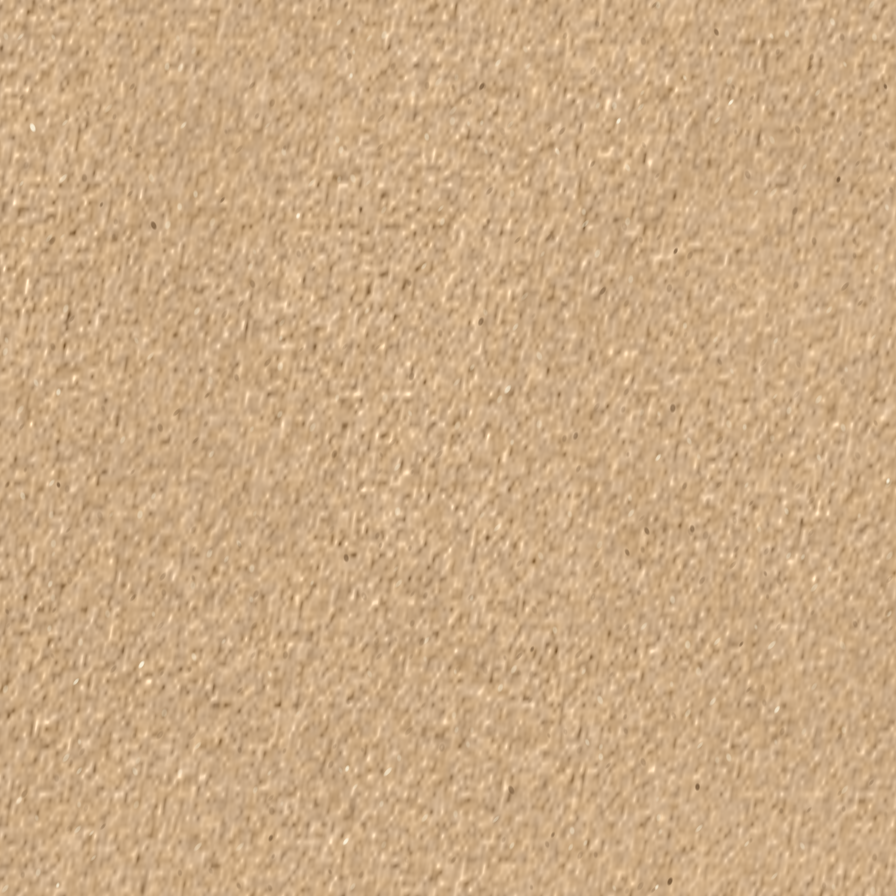
Give the GLSL for this texture, as a WebGL 1 fragment shader.

```glsl
precision highp float;
// Fine dry sand: small upright, slightly leaning grains with sparse pale and dark flecks.
uniform vec2 u_resolution;

const vec3 SAND = vec3(0.803, 0.673, 0.523);
const vec3 TONE_TINT = vec3(1.0, 1.0, 0.98);
const vec3 WARM_SHIFT = vec3(0.008, 0.0, -0.016);
const vec3 PALE_FLECK = vec3(1.0, 0.96, 0.86);
const vec3 DARK_FLECK = vec3(0.38, 0.27, 0.16);

const vec2 FINE_SCALE = vec2(250.0, 150.0);    // cells across the canvas
const vec2 GRAIN_SCALE = vec2(178.0, 112.0);
const vec2 CLUMP_SCALE = vec2(62.0, 50.0);
const float BROAD_SCALE = 4.5;
const float FINE_CONTRAST = 0.083;
const float RELIEF_CONTRAST = 0.054;
const float CLUMP_CONTRAST = 0.017;
const float BROAD_CONTRAST = 0.009;
const float TAIL_GAIN = 40.0;                  // pushes the extremes outward
const float CENTER_GAIN = 0.80;                // gathers the middle tones
const vec2 LIGHT_OFFSET = vec2(0.65, -0.55);   // in grain cells
const float LEAN = 0.15;
const vec2 FLECK_SIZE = vec2(0.0024, 0.0037);  // half width and half height

float hash(vec2 p) {
  vec3 q = fract(vec3(p.xyx) * vec3(0.1031, 0.1030, 0.0973));
  q += dot(q, q.yzx + 33.33);
  return fract((q.x + q.y) * q.z);
}

// Smooth value noise from -1 to 1.
float noise(vec2 p) {
  vec2 cell = floor(p);
  vec2 f = fract(p);
  f = f * f * (3.0 - 2.0 * f);
  float low = mix(hash(cell), hash(cell + vec2(1.0, 0.0)), f.x);
  float high = mix(hash(cell + vec2(0.0, 1.0)), hash(cell + vec2(1.0, 1.0)), f.x);
  return mix(low, high, f.y) * 2.0 - 1.0;
}

// Scattered leaning ellipses, one at most per grid cell, with varied strength.
float flecks(vec2 uv, float grid, float chance, float seed) {
  vec2 cell = floor(uv * grid);
  vec2 key = cell + seed;
  vec2 jitter = vec2(hash(key + 11.3), hash(key + 47.9));
  vec2 center = (cell + mix(vec2(0.3), vec2(0.7), jitter)) / grid;
  float size = mix(0.6, 1.2, hash(key + 83.1));
  vec2 d = uv - center;
  d.x -= d.y * (hash(key + 29.7) - 0.3);
  float edge = (length(d / FLECK_SIZE) - size) * FLECK_SIZE.x;
  float soft = max(0.0012, 0.75 / u_resolution.y);
  float mask = 1.0 - smoothstep(-soft, soft, edge);
  return mask * step(hash(key), chance) * mix(0.5, 1.0, hash(key + 61.7));
}

void main() {
  vec2 uv = gl_FragCoord.xy / u_resolution.y;
  vec2 leaning = vec2(uv.x - LEAN * uv.y, uv.y);

  // Grain tone: fine texture, side-lit relief, clumps and broad drift.
  float fine = noise(leaning * FINE_SCALE + 17.0);
  vec2 grain = leaning * GRAIN_SCALE + 53.0;
  float relief = noise(grain) - noise(grain + LIGHT_OFFSET);
  float clump = noise(leaning * CLUMP_SCALE + 91.0);
  float broad = noise(uv * BROAD_SCALE + 7.0);
  float patchiness = 1.0 + 0.18 * noise(uv * BROAD_SCALE + 31.0);
  float tone = (FINE_CONTRAST * fine + RELIEF_CONTRAST * relief) * patchiness;
  tone *= CENTER_GAIN + TAIL_GAIN * tone * tone;
  tone += CLUMP_CONTRAST * clump + BROAD_CONTRAST * broad;

  vec3 color = SAND + TONE_TINT * tone;
  color += WARM_SHIFT * noise(leaning * CLUMP_SCALE * 1.4 + 203.0);

  // Many faint flecks, then a few strong ones.
  color = mix(color, PALE_FLECK, 0.42 * flecks(uv, 62.0, 0.06, 120.0));
  color = mix(color, DARK_FLECK, 0.30 * flecks(uv, 58.0, 0.09, 340.0));
  color = mix(color, DARK_FLECK, 0.75 * flecks(uv, 38.0, 0.014, 560.0));
  color = mix(color, PALE_FLECK, flecks(uv, 40.0, 0.012, 780.0));

  gl_FragColor = vec4(clamp(color, 0.0, 1.0), 1.0);
}
```
